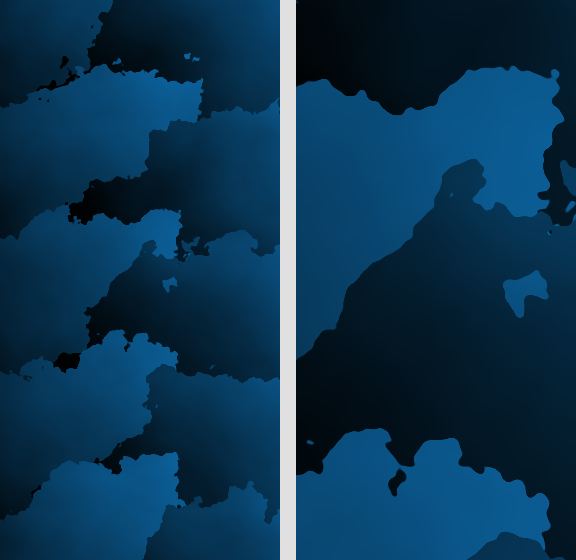
Left, the full canvas; right, a detail of the centre.
Give the GLSL for this texture, as a WebGL 1 fragment shader.

```glsl
precision highp float;
// Layered dark blue cloud banks with ragged edges, stacked alternately from left and right.
uniform vec2 u_resolution;

#define SPACING 0.49       // vertical distance between banks
#define LEFT_TOP 0.34      // depth of the first left bank
#define RIGHT_TOP 0.37     // depth of the first right bank
#define TIP_X 0.63         // where the left banks end
#define RAGGED 0.33        // strength of the edge displacement
#define EDGE_FREQ 5.6      // frequency of the largest edge lobes
#define EDGE_GAIN 0.58     // weight of each finer edge octave
#define MOTTLE 0.17        // strength of the soft inner clouding
#define TINT vec3(0.073, 0.622, 1.0)

float hash(vec2 p) {
    vec3 q = fract(vec3(p.xyx) * 0.1031);
    q += dot(q, q.yzx + 33.33);
    return fract((q.x + q.y) * q.z);
}

float noise(vec2 p) {
    vec2 i = floor(p);
    vec2 f = fract(p);
    f = f * f * (3.0 - 2.0 * f);
    return mix(mix(hash(i), hash(i + vec2(1.0, 0.0)), f.x),
               mix(hash(i + vec2(0.0, 1.0)), hash(i + vec2(1.0, 1.0)), f.x), f.y);
}

// Fractal noise centred on zero
float fbm(vec2 p, float gain) {
    float sum = 0.0;
    float amp = 0.5;
    for (int i = 0; i < 5; i++) {
        sum += amp * (noise(p) - 0.5);
        p = mat2(1.6, 1.2, -1.2, 1.6) * p + 7.3;
        amp *= gain;
    }
    return sum;
}

float smoothMin(float a, float b, float k) {
    float h = max(k - abs(a - b), 0.0) / k;
    return min(a, b) - 0.25 * h * h * k;
}

// Pixel coverage of a signed field, positive inside
float coverage(float field) {
    float w = 1.6 / u_resolution.y;
    return smoothstep(-w, w, field);
}

void main() {
    // x runs 0..1 to the right, y runs 0..2 downwards
    vec2 p = gl_FragCoord.xy / u_resolution * vec2(1.0, 2.0);
    p.y = 2.0 - p.y;

    float shade = 0.2;
    for (int i = 0; i < 6; i++) {
        float k = float(i) - 2.0;
        vec2 seed = vec2(17.0 * k + 60.0, 41.0);
        float jitter = hash(seed) - 0.5;
        float mottle = MOTTLE * fbm(p * vec2(3.5, 4.2) + seed, 0.5);

        // Left bank: rising top, rounded tip, brightest at the tip
        float depth = p.y - LEFT_TOP - SPACING * k - 0.04 * jitter
                    + 0.11 * smoothstep(0.0, 0.45, p.x);
        float tip = TIP_X + 0.12 * (hash(seed + 5.0) - 0.5) - p.x;
        float field = smoothMin(depth, tip, 0.06)
                    + RAGGED * fbm(p * EDGE_FREQ + seed * 1.7, EDGE_GAIN);
        float light = 0.29 + 0.5 * min(p.x, 0.62) - 0.37 * max(depth, 0.0) + mottle;
        shade = mix(shade, light, coverage(field));

        // Right bank: flat top falling along a diagonal into a dark wedge
        depth = p.y - RIGHT_TOP - SPACING * k - 0.05 * jitter;
        float slope = 0.7 * (depth - 1.03 * (TIP_X - p.x));
        field = smoothMin(depth, slope, 0.05)
              + RAGGED * fbm(p * EDGE_FREQ + seed.yx * 2.3, EDGE_GAIN);
        depth = max(depth, 0.0);
        light = 0.07 + 0.52 * (p.x - 0.3) + 0.09 * exp(-6.0 * depth)
              - 0.24 * depth + mottle;
        shade = mix(shade, light, coverage(field));
    }

    gl_FragColor = vec4(TINT * clamp(shade, 0.015, 0.66), 1.0);
}
```
